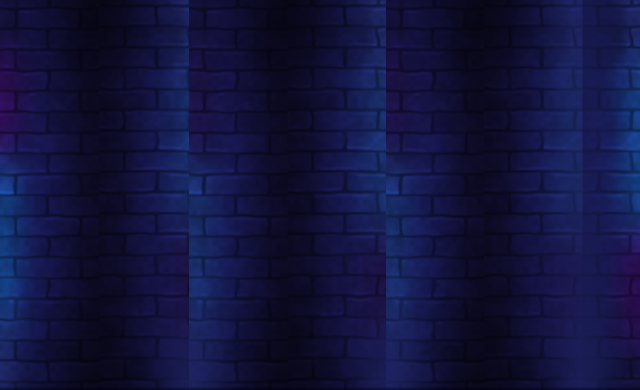
Reproduce this background procedurally as a WebGL 2 fragment shader.

```glsl
#version 300 es
precision highp float;
// Dark brick wall cut into vertical panels, lit by purple and blue neon glows.
// Two panel kinds alternate: the second is lit from its right side, upside down.
// Each panel lays a running bond of rounded bricks with noise wear; haze sits on top.

uniform vec2 u_resolution;
out vec4 fragColor;

float hash(vec2 p) {
    vec3 q = fract(vec3(p.xyx) * 0.1031);
    q += dot(q, q.yzx + 33.33);
    return fract((q.x + q.y) * q.z);
}

float noise(vec2 p) {
    vec2 i = floor(p), f = fract(p);
    f = f * f * (3.0 - 2.0 * f);
    return mix(mix(hash(i), hash(i + vec2(1, 0)), f.x),
               mix(hash(i + vec2(0, 1)), hash(i + vec2(1, 1)), f.x), f.y);
}

float roundedBox(vec2 p, vec2 halfSize, float radius) {
    vec2 d = abs(p) - halfSize + radius;
    return length(max(d, 0.0)) + min(max(d.x, d.y), 0.0) - radius;
}

// Brightness of the masonry; x in panel widths, y in canvas heights from the top
float bricks(vec2 p, float kind) {
    vec2 grain = p * vec2(4.72, 18.8) + kind * 37.0 + 11.0;
    vec2 q = vec2(p.x * 1.513 - mix(0.73, 0.385, kind),
                  p.y * 18.8 - mix(7.4, 7.28, kind));
    q += (vec2(noise(grain * 2.1), noise(grain * 1.4 + 50.0)) - 0.5) * vec2(0.045, 0.1);
    float row = floor(q.y);
    q.x += 0.5 * mod(row, 2.0);
    vec2 cell = vec2(floor(q.x), row) + 40.0 + kind * 20.0;
    vec2 f = fract(q) - 0.5;

    float d = roundedBox(f * vec2(3.12, 1.0), vec2(1.49, 0.45), 0.12);
    float mortar = smoothstep(-0.07, 0.05, d);
    mortar *= 0.55 + 0.7 * noise(grain * 1.1 + 70.0);

    // Each brick has its own tone, mottled by two sizes of grain
    float tone = 0.92 + 0.16 * hash(cell);
    tone += 0.18 * (noise(grain * 1.3) - 0.5);
    tone += 0.18 * (noise(grain * 4.0 + 20.0) - 0.5);

    // Worn light rim along one long side of each brick
    float side = hash(cell + 7.0) > 0.5 ? 1.0 : -1.0;
    float rim = smoothstep(0.13, 0.0, abs(f.y * side - 0.34));
    tone += 0.22 * rim * smoothstep(0.45, 0.8, noise(grain * 1.2 + 90.0));
    return mix(tone, 0.64, min(mortar, 1.0));
}

// Neon colour along the lit side; v runs from its purple end to its blue end
vec3 neon(float v, float strength) {
    vec3 purple = mix(vec3(0.11, 0.07, 0.27), vec3(0.17, 0.05, 0.32), strength);
    vec3 blue = mix(vec3(0.10, 0.19, 0.44), vec3(0.08, 0.25, 0.53), strength);
    vec3 c = mix(vec3(0.08, 0.07, 0.24), purple, smoothstep(0.05, 0.22, v));
    c = mix(c, blue, smoothstep(0.30, 0.52, v));
    return mix(c, vec3(0.11, 0.14, 0.37), smoothstep(0.70, 0.95, v));
}

vec3 wall(vec2 uv) {
    // Panels: the second is cut short, the last shows only its lit part
    float x = uv.x * 6.508 - 0.008;
    x += 0.084 * step(1.916, x);
    float panel = clamp(floor(x), 0.0, 6.0);
    float last = step(5.5, panel);
    float kind = max(mod(panel, 2.0), last);
    float local = x - panel + 0.424 * last;

    // Light falls off across the panel, and towards its top and bottom
    float away = clamp(mix(local, 1.0 - local, kind), 0.0, 1.0);
    float v = mix(1.0 - uv.y, uv.y, kind);
    float strength = max(last, 1.0 - step(0.5, panel));
    vec3 col = mix(vec3(0.085, 0.085, 0.30), vec3(0.048, 0.04, 0.135),
                   smoothstep(0.3, 1.0, away));
    col *= 0.68 + 0.34 * smoothstep(0.0, 0.35, v) * smoothstep(1.05, 0.65, v);
    float glow = exp(-away * away * mix(11.0, 17.0, strength));
    col = mix(col, neon(v, strength), glow);
    col *= bricks(vec2(local, 1.0 - uv.y), kind);

    // Soft indigo haze around every second seam, full height on the right
    for (int i = 0; i < 3; i++) {
        float dx = (uv.x - 0.296 - 0.308 * float(i)) / 0.043;
        float low = smoothstep(0.3, 0.0, uv.y);
        float amount = i == 2 ? 0.55 + 0.25 * low : 0.75 * low;
        col = mix(col, vec3(0.11, 0.13, 0.37), amount * exp(-dx * dx));
    }
    return col * mix(0.5, 1.0, smoothstep(0.0, 0.01, uv.y));
}

void main() {
    // Four samples per pixel smooth the panel seams
    vec3 col = vec3(0.0);
    for (int i = 0; i < 4; i++) {
        vec2 offset = vec2(i % 2, i / 2) * 0.5 - 0.25;
        col += 0.25 * wall((gl_FragCoord.xy + offset) / u_resolution);
    }
    fragColor = vec4(col, 1.0);
}
```
